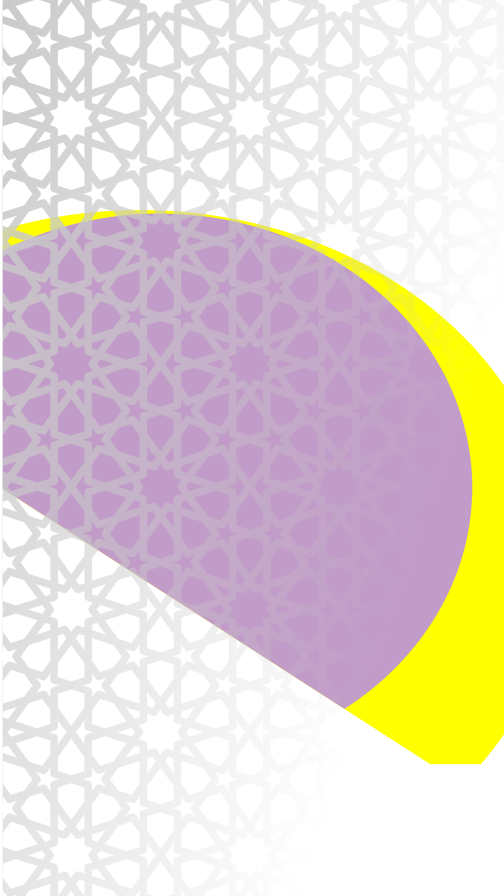
Give the GLSL for this background, as a Shadertoy shader.

```glsl
const vec3 PAPER = vec3(1.0);
const vec3 YELLOW = vec3(1.0, 1.0, 0.0);
const vec3 LILAC = vec3(0.757, 0.612, 0.784);
const vec3 LATTICE_GREY = vec3(0.79);

// Lengths are in canvas widths
const vec2 YELLOW_CENTER = vec2(0.278, 0.667);
const vec2 YELLOW_RADII = vec2(0.833, 0.694);
const float YELLOW_FLOOR = 0.2616;
const vec2 LILAC_CENTER = vec2(0.317, 0.810);
const vec2 LILAC_RADII = vec2(0.620, 0.544);
const float CUT_HEIGHT = 0.8113;
const float CUT_SLOPE = -0.644;
const float LEFT_MARGIN = 0.005;

const vec2 STAR_ORIGIN = vec2(0.1412, 0.081);
const float HALF_SPACING = 0.1771;
const float BAND_HALF_WIDTH = 0.0075;
const vec2 LATTICE_FADE = vec2(0.83, 0.28);

const float STEP = radians(36.0);

vec2 direction(float degrees_) {
    float a = radians(degrees_);
    return vec2(cos(a), sin(a));
}

float segmentDistance(vec2 p, vec2 a, vec2 b) {
    vec2 ab = b - a;
    vec2 ap = p - a;
    return length(ap - ab * clamp(dot(ap, ab) / dot(ab, ab), 0.0, 1.0));
}

float ellipseDistance(vec2 p, vec2 radii) {
    float k = length(p / radii);
    return k * (k - 1.0) / max(length(p / (radii * radii)), 1e-4);
}

// Distance to the centre lines of a tenfold rosette lattice
float latticeDistance(vec2 p) {
    vec2 cell = HALF_SPACING * vec2(1.0, tan(radians(54.0)));
    p = abs(mod(p + cell, 2.0 * cell) - cell);
    if (dot(p, cell) > 0.5 * dot(cell, cell)) p = cell - p;

    // Proportions follow from rosettes ringed by five-pointed stars
    float joinRadius = 0.5 * length(cell);
    float ringRadius = joinRadius / cos(0.5 * STEP);
    float smallStar = ringRadius * sin(0.5 * STEP);
    float smallValley = smallStar * cos(2.0 * STEP) / cos(STEP);
    float tipRadius = ringRadius - smallStar;
    float lineOffset = tipRadius * sin(0.5 * STEP);

    vec2 inner = vec2(lineOffset / cos(STEP), 0.0);
    vec2 crossing = direction(18.0) * lineOffset / cos(1.5 * STEP);
    vec2 tip = vec2(tipRadius, 0.0);
    vec2 valley = vec2(ringRadius, 0.0) + smallValley * direction(144.0);
    vec2 join = joinRadius * direction(18.0);

    // Rosette, folded into one half petal
    float angle = atan(p.y, max(p.x, 1e-6));
    angle = abs(angle - STEP * round(angle / STEP));
    vec2 q = length(p) * vec2(cos(angle), sin(angle));
    float d = segmentDistance(q, inner, crossing);
    d = min(d, segmentDistance(q, crossing, tip));
    d = min(d, segmentDistance(q, tip, valley));
    d = min(d, segmentDistance(q, valley, join));

    // Links between neighbouring rosettes
    vec2 sideValley = ringRadius * direction(36.0) + smallValley * direction(-36.0);
    vec2 topValley = ringRadius * direction(72.0) + smallValley * direction(144.0);
    d = min(d, segmentDistance(p, join, sideValley));
    d = min(d, segmentDistance(p, join, vec2(HALF_SPACING, 0.0)));
    return min(d, segmentDistance(p, vec2(0.0, joinRadius), topValley));
}

void mainImage(out vec4 fragColor, in vec2 fragCoord) {
    vec2 p = fragCoord / iResolution.x;
    float top = iResolution.y / iResolution.x;
    float blur = 0.75 / iResolution.x;

    // Curved panels share one slanted cut
    float cut = (CUT_HEIGHT + CUT_SLOPE * p.x - p.y) / length(vec2(1.0, CUT_SLOPE));
    float yellow = max(ellipseDistance(p - YELLOW_CENTER, YELLOW_RADII), cut);
    yellow = max(yellow, YELLOW_FLOOR - p.y);
    float lilac = max(ellipseDistance(p - LILAC_CENTER, LILAC_RADII), cut);
    vec3 color = mix(PAPER, YELLOW, smoothstep(blur, -blur, yellow));
    color = mix(color, LILAC, smoothstep(blur, -blur, lilac));

    // Lattice fades towards the lower right
    float band = latticeDistance(p - STAR_ORIGIN) - BAND_HALF_WIDTH;
    float opacity = clamp(1.0 - dot(LATTICE_FADE, vec2(p.x, top - p.y)), 0.0, 1.0);
    color = mix(color, LATTICE_GREY, opacity * smoothstep(blur, -blur, band));

    // Narrow blank strip on the left
    color = mix(PAPER, color, smoothstep(-blur, blur, p.x - LEFT_MARGIN));
    fragColor = vec4(color, 1.0);
}
```
